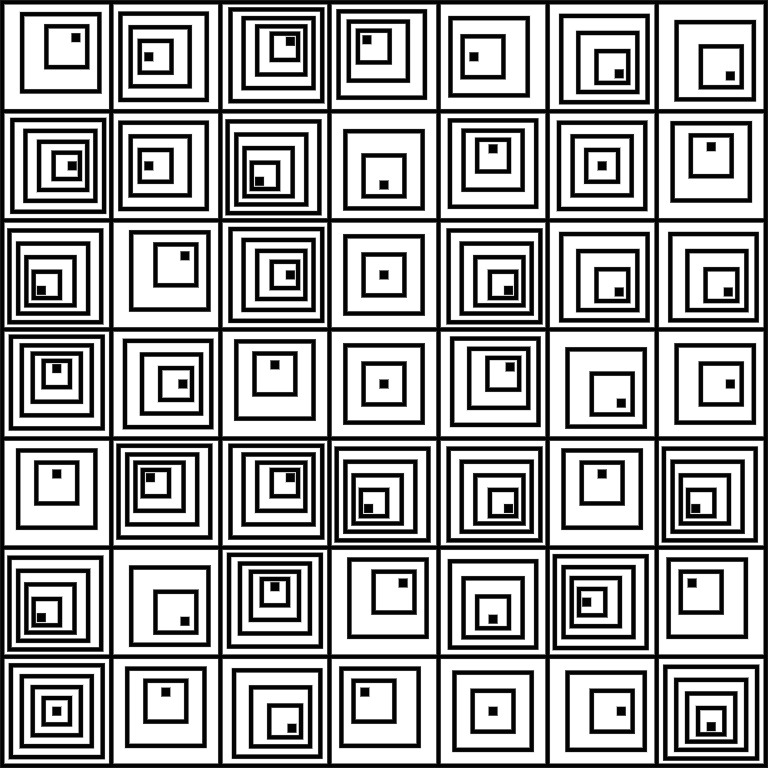
This pattern is drawn by a three.js fragment shader. Its source:

```glsl
varying vec2 vUv;

const float TILE = 0.14202;
const float HALF_LINE = 0.00293;

vec3 cellHash(vec2 cell) {
  vec3 seed = vec3(dot(cell, vec2(127.1, 311.7)),
                   dot(cell, vec2(269.5, 183.3)),
                   dot(cell, vec2(419.2, 371.9)));
  return fract(sin(seed + 17.3) * 43758.5);
}

float squareDistance(vec2 p, float size) {
  vec2 a = abs(p);
  return max(a.x, a.y) - 0.5 * size;
}

float squareOutline(vec2 p, float size) {
  return abs(squareDistance(p, size)) - HALF_LINE;
}

void main() {
  // 7 x 7 tiles, inset by half a line so the frame stays whole
  vec2 inset = vUv - HALF_LINE;
  vec2 cell = clamp(floor(inset / TILE), 0.0, 6.0);
  vec2 p = inset - (cell + 0.5) * TILE;

  // each tile picks 3 to 5 nested squares and one of nine drifts
  vec3 random = cellHash(cell);
  float count = 3.0 + step(0.4, random.z) + step(0.63, random.z);
  vec2 drift = floor(random.xy * 3.0) - 1.0;

  float ink = squareOutline(p, TILE);
  float size = TILE;
  vec2 center = vec2(0.0);

  // shrink inward, leaning further toward the drift at every step
  for (int i = 1; i <= 5; i++) {
    float remaining = count - float(i);
    if (remaining < 0.0) break;
    float nextSize = TILE * remaining / count + 2.0 * HALF_LINE;
    center += drift * 0.5 * (size - nextSize) / (remaining + 2.0);
    size = nextSize;
    ink = min(ink, squareOutline(p - center, size));
  }

  // solid innermost square
  ink = min(ink, squareDistance(p - center, 4.0 * HALF_LINE));

  float paper = smoothstep(-0.001, 0.001, ink);
  gl_FragColor = vec4(mix(vec3(0.01), vec3(1.0), paper), 1.0);
}
```
